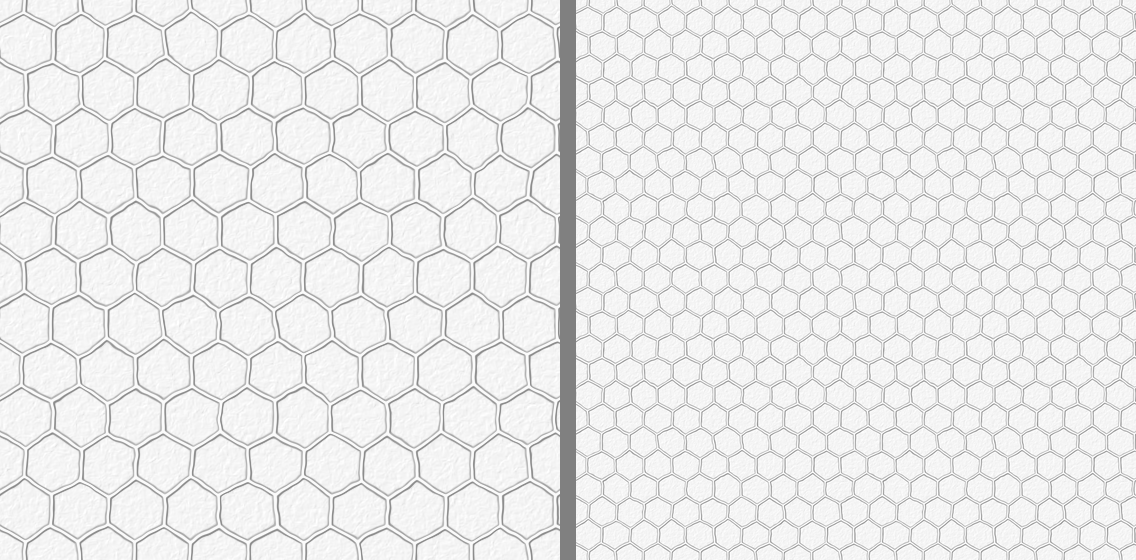
Left: one tile. Right: repeated 2 by 2.
A WebGL 2 fragment shader for this pattern:

```glsl
#version 300 es
precision highp float;
// White plaster covered by a net of raised, slightly crooked hexagonal wire.
// A staggered, jittered Voronoi lattice gives the distance to the wire; grooves
// beside it are toned by their facing to the light, and embossed noise adds grain.

uniform vec2 u_resolution;
out vec4 outColor;

const vec2 CELLS = vec2(10.0, 12.0);       // columns, rows (rows must be even)
const vec2 PHASE = vec2(0.43, 0.06);       // lattice offset in cells
const float JITTER = 0.035;                // centre jitter in cells
const float CORNER_SHARPNESS = 1100.0;     // higher is sharper corners
const float WIRE_HALF_WIDTH = 0.0023;
const float GROOVE_EDGE = 0.0060;          // outer limit of the groove
const float BEND = 0.0065;                 // slow wobble of the wire
const float KINK = 0.0028;                 // small kinks in the wire
const float GRAIN = 0.13;                  // plaster relief strength
const vec2 LIGHT = vec2(-0.78, 0.62);      // towards the light

const vec3 WIRE = vec3(0.985);
const vec3 PLASTER = vec3(0.96);
const vec3 HAZE = vec3(0.88);
const vec3 GROOVE_LIT = vec3(0.76);
const vec3 GROOVE_SHADE = vec3(0.65);
const vec3 CREASE = vec3(0.54);

// Two random values from an integer lattice point and a seed
vec2 hash2(vec2 cell, float seed) {
  uvec3 v = uvec3(cell.x, cell.y, seed) * uvec3(1597u, 51749u, 7919u);
  uint h = v.x ^ v.y ^ v.z;
  h = (h ^ (h >> 15)) * 73244475u;
  h = (h ^ (h >> 15)) * 73244475u;
  h ^= h >> 16;
  return vec2(h & 65535u, h >> 16) / 65535.0;
}

// Smooth noise in two channels, wrapping after one canvas
vec2 noise2(vec2 uv, float period, float seed) {
  vec2 p = uv * period;
  vec2 i = floor(p);
  vec2 f = p - i;
  f = f * f * (3.0 - 2.0 * f);
  vec2 lo = mod(i, period);
  vec2 hi = mod(i + 1.0, period);
  vec2 bottom = mix(hash2(lo, seed), hash2(vec2(hi.x, lo.y), seed), f.x);
  vec2 top = mix(hash2(vec2(lo.x, hi.y), seed), hash2(hi, seed), f.x);
  return mix(bottom, top, f.y);
}

// Centre of the lattice cell with the given column and row
vec2 cellCentre(vec2 id) {
  float stagger = 0.5 * (1.0 - mod(id.y, 2.0));
  vec2 shift = JITTER * (2.0 * hash2(mod(id, CELLS), 1.0) - 1.0);
  return (id + PHASE + vec2(stagger, 0.0) + shift) / CELLS;
}

// Id of the k-th of nine cells around a point
vec2 nearbyCell(vec2 p, int k) {
  vec2 q = p * CELLS - PHASE;
  float row = floor(q.y + 0.5) + float(k / 3 - 1);
  float column = floor(q.x - 0.5 * (1.0 - mod(row, 2.0)) + 0.5);
  return vec2(column + float(k % 3 - 1), row);
}

// xy: direction to the nearest wire, z: distance to it with softened corners
vec3 wireField(vec2 p) {
  vec2 home = vec2(0.0);
  float nearest = 1e3;
  for (int k = 0; k < 9; k++) {
    vec2 c = cellCentre(nearbyCell(p, k));
    float d = distance(c, p);
    if (d < nearest) { nearest = d; home = c; }
  }
  vec3 sum = vec3(0.0);
  for (int k = 0; k < 9; k++) {
    vec2 c = cellCentre(nearbyCell(p, k));
    vec2 gap = c - home;
    if (dot(gap, gap) < 1e-6) continue;
    vec2 n = normalize(gap);
    float d = dot(0.5 * (c + home) - p, n);
    sum += vec3(n, 1.0) * exp(-CORNER_SHARPNESS * d);
  }
  return vec3(sum.xy / sum.z, -log(sum.z) / CORNER_SHARPNESS);
}

// Height of the plaster grain
float plasterHeight(vec2 uv) {
  vec2 drift = 0.006 * noise2(uv, 70.0, 4.0);
  return 0.6 * noise2(uv + drift, 128.0, 5.0).x + 0.4 * noise2(uv + drift, 256.0, 6.0).x;
}

void main() {
  vec2 uv = gl_FragCoord.xy / u_resolution;
  float pixel = 1.0 / min(u_resolution.x, u_resolution.y);
  float soft = max(0.0008, 0.7 * pixel);

  // Crooked wire net
  vec2 bent = uv + BEND * (noise2(uv, 20.0, 2.0) - 0.5) + KINK * (noise2(uv, 64.0, 3.0) - 0.5);
  vec3 field = wireField(bent);
  float shade = smoothstep(-0.5, 0.7, dot(field.xy, LIGHT));
  vec2 wear = noise2(uv, 110.0, 7.0);

  // Plaster relief with sparse darker flecks
  float relief = plasterHeight(uv + 0.0022 * LIGHT) - plasterHeight(uv);
  vec3 color = PLASTER - GRAIN * relief;
  color = mix(color, HAZE, 0.7 * smoothstep(0.22, 0.42, relief));

  // Grooves with a worn outer edge, and the crease under the wire
  float rim = GROOVE_EDGE + 0.0018 * (wear.x - 0.5);
  color = mix(color, HAZE, 0.8 * (1.0 - smoothstep(rim - soft, rim + 0.0016, field.z)));
  vec3 groove = mix(GROOVE_LIT, GROOVE_SHADE, shade) + 0.10 * (wear.y - 0.5);
  color = mix(color, groove, 1.0 - smoothstep(rim - 0.0012 - soft, rim - 0.0004, field.z));
  float crease = 1.0 - smoothstep(0.0006, 0.0006 + 2.0 * soft, abs(field.z - WIRE_HALF_WIDTH - 0.0010));
  color = mix(color, CREASE, crease * mix(0.25, 0.95, shade));

  // Bright wire on top
  color = mix(color, WIRE, 1.0 - smoothstep(WIRE_HALF_WIDTH - soft, WIRE_HALF_WIDTH + soft, field.z));
  outColor = vec4(clamp(color, 0.0, 1.0), 1.0);
}
```
